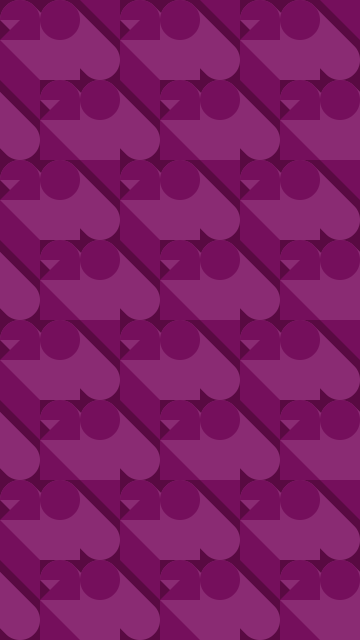
A Shadertoy shader for this pattern:

```glsl
#define GRID vec2(9.0, 16.0)      // canvas size in shape units
#define CELL vec2(3.0, 2.0)       // one repeat in shape units
#define ROW_SHIFT 1.0             // offset of every second row
#define RADIUS 0.5
#define SWEEP vec2(1.0, 1.0)      // direction and length of the extrusion
#define DARK vec3(0.35, 0.04, 0.26)
#define PLUM vec3(0.46, 0.06, 0.36)
#define MAUVE vec3(0.54, 0.17, 0.45)

const float DIAGONAL = 0.70710678;

float capsule(vec2 p, vec2 start) {
    vec2 q = p - start;
    float t = clamp(dot(q, SWEEP) / dot(SWEEP, SWEEP), 0.0, 1.0);
    return length(q - t * SWEEP) - RADIUS;
}

// Round-topped block with a triangular notch in its left side
float notchedDome(vec2 p, vec2 center) {
    vec2 q = p - center;
    float body = q.y < 0.0 ? length(q) - RADIUS
                           : max(abs(q.x), q.y) - RADIUS;
    float notch = max(-q.y, (q.x + q.y) * DIAGONAL);
    return max(body, -notch);
}

// Extrusions of the dome and the disc, joined
float sweptShapes(vec2 p, vec2 dome, vec2 disc) {
    float slope = p.y - p.x;
    float top = max(capsule(p, dome), (slope - 0.5) * DIAGONAL);
    float base = max(max(1.0 - p.y, p.x - 2.0), (slope - 1.0) * DIAGONAL);
    return min(min(top, base), capsule(p, disc));
}

// Corner triangles; the lower one runs on beneath the extrusion
float cornerTriangles(vec2 p) {
    float slope = p.y - p.x;
    float upper = (slope + 2.0) * DIAGONAL;
    float lower = max(1.0 - p.y, (0.9 - slope) * DIAGONAL);
    return min(upper, lower);
}

float coverage(float dist, float pixel) {
    return clamp(0.5 - dist / pixel, 0.0, 1.0);
}

void mainImage(out vec4 fragColor, in vec2 fragCoord) {
    // Staggered cells, y pointing down
    vec2 uv = fragCoord / iResolution.xy;
    vec2 p = vec2(uv.x, 1.0 - uv.y) * GRID;
    float pixel = max(GRID.x / iResolution.x, GRID.y / iResolution.y);
    p.x -= ROW_SHIFT * mod(floor(p.y / CELL.y), 2.0);
    p = mod(p, CELL);

    vec2 dome = vec2(0.5);
    vec2 disc = vec2(1.5, 0.5);
    float front = min(notchedDome(p, dome), length(p - disc) - RADIUS);

    // Layers from back to front
    vec3 color = DARK;
    color = mix(color, PLUM, coverage(cornerTriangles(p), pixel));
    color = mix(color, MAUVE, coverage(sweptShapes(p, dome, disc), pixel));
    color = mix(color, PLUM, coverage(front, pixel));
    fragColor = vec4(color, 1.0);
}
```
